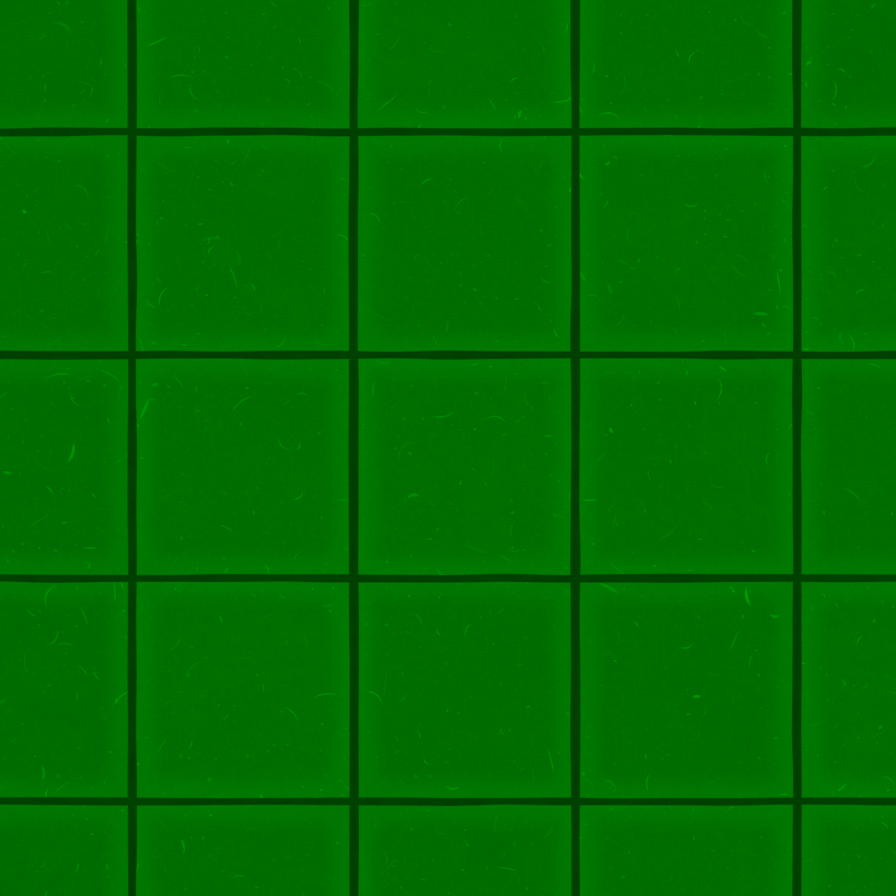
This texture is drawn by a Shadertoy shader. Its source:

```glsl
// Square green glazed tiles, about four across and down, with dark grout.
// Each tile brightens softly towards its rim and carries fine grain, mottling
// and short curved scratches scattered by hashed grid cells.

float hash(vec2 p) {
    return fract(sin(dot(p, vec2(127.1, 311.7))) * 43758.5453);
}

float noise(vec2 p) {
    vec2 i = floor(p), f = fract(p);
    f = f * f * (3.0 - 2.0 * f);
    return mix(mix(hash(i), hash(i + vec2(1, 0)), f.x),
               mix(hash(i + vec2(0, 1)), hash(i + vec2(1, 1)), f.x), f.y);
}

// One bent, tapering stroke per cell; most are faint, a few are bold.
float scratches(vec2 uv, float cells, float reach, float width, float seed) {
    float pixel = 1.0 / iResolution.y;
    vec2 p = uv * cells;
    float mark = 0.0;
    for (int j = -1; j <= 1; j++)
    for (int i = -1; i <= 1; i++) {
        vec2 cell = floor(p) + vec2(i, j);
        vec2 key = cell + seed;
        vec2 q = p - cell - vec2(hash(key), hash(key + 17.3));
        float angle = 6.2832 * hash(key + 31.7);
        float c = cos(angle), s = sin(angle);
        q = vec2(c * q.x + s * q.y, c * q.y - s * q.x);
        float size = reach * mix(0.2, 1.0, pow(hash(key + 47.1), 2.0));
        float bend = 1.2 * (hash(key + 59.9) - 0.5);
        float along = abs(q.x) / size;
        float across = abs(q.y - bend * q.x * q.x / size) / cells;
        float taper = 1.0 - smoothstep(0.3, 1.0, along);
        float line = 1.0 - smoothstep(width * taper, width * taper + pixel, across);
        mark = max(mark, line * taper * pow(hash(key + 73.3), 3.0));
    }
    return mark;
}

void mainImage(out vec4 fragColor, in vec2 fragCoord) {
    vec2 uv = fragCoord / iResolution.xy;
    float pixel = 1.0 / iResolution.y;

    // Tile grid, and the distance to the slightly uneven grout edges
    vec2 pitch = vec2(0.2474, 0.2491);
    vec2 grid = (uv - vec2(0.1474, 0.1055)) / pitch;
    vec2 tile = floor(grid), joint = floor(grid + 0.5);
    vec2 offset = (grid - joint) * pitch;
    vec2 side = step(0.0, offset);
    vec2 wobble = vec2(noise(vec2(uv.y * 16.0, joint.x * 7.0 + side.x * 3.0)),
                       noise(vec2(uv.x * 16.0, joint.y * 9.0 + side.y * 3.0 + 40.0)));
    vec2 gap = abs(offset) - vec2(0.0047, 0.0040) - 0.0016 * (wobble - 0.5);
    float edge = min(gap.x, gap.y);

    // Glaze: dark centre, lighter rim, mottling and grain
    float mottle = noise(uv * 24.0) - 0.5;
    vec2 rim = 1.0 - smoothstep(0.003, 0.034, gap + 0.010 * mottle);
    float glow = 1.0 - (1.0 - rim.x) * (1.0 - rim.y);
    float green = 0.427 + 0.042 * glow;
    green += 0.010 * (hash(tile + 5.0) - 0.5) + 0.010 * mottle;
    green += 0.010 * (noise(uv * 150.0) - 0.5);
    float grain = hash(floor(uv * 512.0)) - 0.5;
    green += 0.016 * grain;

    // Wear: bold nicks in patches, then hairlines everywhere
    float patches = smoothstep(0.25, 0.75, noise(uv * 9.0 + 20.0));
    green += 0.17 * patches * scratches(uv, 18.0, 0.32, 0.0011, 11.0);
    green += 0.12 * scratches(uv, 30.0, 0.55, 0.0003, 83.0);
    green += 0.10 * scratches(uv, 55.0, 0.22, 0.0006, 151.0);

    // Grout
    float grout = 0.250 + 0.012 * grain + 0.02 * (noise(uv * 60.0) - 0.5);
    float onTile = smoothstep(-0.7 * pixel, 0.7 * pixel + 0.0006, edge);
    fragColor = vec4(0.0, mix(grout, green, onTile), 0.0, 1.0);
}
```
